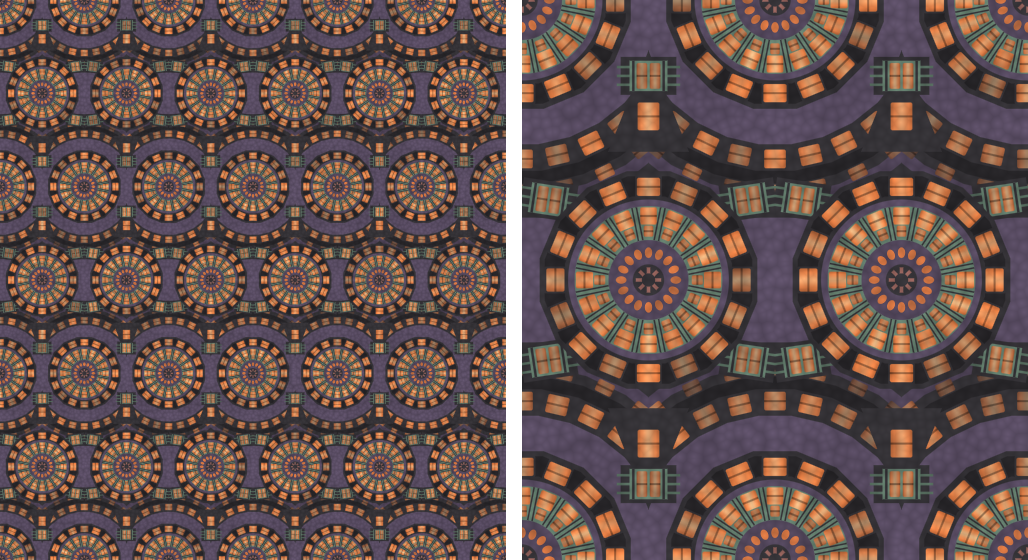
Left: the whole. Right: its middle third, enlarged.
A Shadertoy shader for this pattern:

```glsl
// Woven rosettes in staggered rows: rings of glowing orange tiles, green spokes and plaid joins on plum cloth.
#define COLUMNS 6.0
#define ROW_PAIRS 3.0
#define ROW_HEIGHT 1.1066
#define SPOKES 16.0
#define CORONA_TILES 28.0
#define PLUM vec3(0.335, 0.285, 0.375)
#define CHARCOAL vec3(0.185, 0.178, 0.192)
#define ORANGE vec3(0.95, 0.50, 0.25)
#define CREAM vec3(0.93, 0.76, 0.55)
#define GREEN vec3(0.38, 0.49, 0.42)
#define WEAR 0.45
#define GRAIN 0.12

const float TAU = 6.2831853;
float pixel;

float hash(vec2 p) {
    vec3 v = fract(vec3(p.xyx) * 0.1031);
    v += dot(v, v.yzx + 33.33);
    return fract((v.x + v.y) * v.z);
}

float box(vec2 p, vec2 halfSize) {
    vec2 d = abs(p) - halfSize;
    return length(max(d, 0.0)) + min(max(d.x, d.y), 0.0);
}

float cover(float d) { return clamp(0.5 - d / pixel, 0.0, 1.0); }

void paint(inout vec3 col, vec3 ink, float d) { col = mix(col, ink, cover(d)); }

// Cellular noise on a grid that wraps at the canvas edges
float cellular(vec2 uv, vec2 grid) {
    vec2 g = uv * grid, base = floor(g);
    float nearest = 2.0;
    for (int y = -1; y <= 1; y++)
    for (int x = -1; x <= 1; x++) {
        vec2 c = base + vec2(x, y), id = mod(c, grid);
        vec2 seed = c + vec2(hash(id), hash(id + 71.0));
        nearest = min(nearest, length(g - seed));
    }
    return nearest;
}

// Sector coordinates: x across, y outward, z sector index
vec3 sector(vec2 p, float count) {
    float turn = atan(p.x, p.y + 1e-5) / TAU * count;
    float index = floor(turn + 0.5);
    float a = (turn - index) * TAU / count;
    return vec3(length(p) * vec2(sin(a), cos(a)), mod(index, count));
}

// Orange tile with a pale core and a split across it
void tile(inout vec3 col, vec2 p, vec2 halfSize, float seed, float fade) {
    vec2 t = p / halfSize;
    vec3 ink = mix(ORANGE, CREAM, (0.3 + 0.6 * seed) * exp(-4.0 * t.x * t.x));
    ink = mix(ink, CHARCOAL, fade);
    ink *= 1.0 - 0.35 * cover(abs(p.y) - 0.004) - 0.15 * smoothstep(0.6, 1.0, abs(t.x));
    paint(col, ink, box(p, halfSize - 0.008) - 0.008);
}

// Green plaid patch with pale windows and dark threads
void plaid(inout vec3 col, vec2 p, vec2 halfSize, float seed) {
    paint(col, CHARCOAL, box(p, halfSize + vec2(0.035, 0.015)));
    for (float i = -1.0; i <= 1.0; i++)
        paint(col, GREEN * 0.85, box(p - vec2(0.0, i * 0.035), vec2(halfSize.x + 0.05, 0.005)));
    paint(col, GREEN, box(p, halfSize));
    vec2 window = vec2(abs(p.x) - 0.026, p.y);
    tile(col, window, vec2(0.021, halfSize.y * 0.85), 0.9, 0.1 + 0.4 * seed);
    paint(col, CHARCOAL, max(abs(abs(p.x) - halfSize.x * 0.8) - 0.005, box(p, halfSize)));
}

void rosette(inout vec3 col, vec2 p, vec2 id) {
    float r = length(p);
    vec3 s = sector(p, SPOKES);
    float seed = hash(id * 7.0 + s.z * 3.1 + 2.0);
    // Charcoal band and its outer tiles
    paint(col, CHARCOAL, s.y - 0.43);
    paint(col, CHARCOAL * 0.7, box(vec2(abs(s.x) - 0.073, s.y - 0.37), vec2(0.02, 0.04)));
    tile(col, s.xy - vec2(0.0, 0.368), vec2(0.046, 0.036), seed, WEAR * seed * seed);
    // Green spoke ring with two rows of tiles
    paint(col, PLUM, r - 0.318);
    paint(col, GREEN, r - 0.292);
    tile(col, s.xy - vec2(0.0, 0.253), vec2(0.033, 0.034), 1.0 - seed, WEAR * 0.3 * seed);
    tile(col, s.xy - vec2(0.0, 0.193), vec2(0.019, 0.022), 0.4, 0.25);
    float edge = s.y * tan(0.5 * TAU / SPOKES) - abs(s.x);
    paint(col, CHARCOAL, max(abs(edge - 0.009) - 0.003, abs(r - 0.225) - 0.066));
    // Beaded heart
    paint(col, PLUM * 0.9, r - 0.158);
    vec2 bead = (s.xy - vec2(0.0, 0.108)) / vec2(0.7, 1.0);
    paint(col, mix(ORANGE, CHARCOAL, 0.15 + 0.2 * seed), length(bead) - 0.021);
    paint(col, CHARCOAL, r - 0.062);
    vec3 petal = sector(p, SPOKES * 0.5);
    paint(col, mix(PLUM, ORANGE, 0.35), box(petal.xy - vec2(0.0, 0.038), vec2(0.007, 0.012)));
}

void mainImage(out vec4 fragColor, in vec2 fragCoord) {
    vec2 uv = fragCoord / iResolution.xy;
    vec2 pitch = vec2(1.0, 2.0 * ROW_HEIGHT), wrap = vec2(COLUMNS, ROW_PAIRS);
    vec2 q = uv * wrap;
    pixel = 1.2 * COLUMNS / iResolution.x;
    // Two interleaved lattices of centres
    vec2 idA = floor(q + 0.5), idB = floor(q);
    vec2 a = (q - idA) * pitch, b = (q - idB - 0.5) * pitch;
    idA = mod(idA, wrap);

    // Wide corona around the first lattice
    vec3 col = PLUM;
    vec3 s = sector(a, CORONA_TILES);
    paint(col, CHARCOAL, abs(s.y - 0.715) - 0.145);
    paint(col, CHARCOAL * 0.72, abs(s.y - 0.70) - 0.025);
    paint(col, PLUM * 0.85, abs(s.y - 0.79) - 0.025);
    float seed = hash(idA * 5.0 + s.z * 2.3 + 40.0);
    tile(col, s.xy - vec2(0.0, 0.628), vec2(0.043, 0.037), seed, 0.1 + WEAR * seed);
    tile(col, s.xy - vec2(0.0, 0.755), vec2(0.035, 0.025), 0.3, 0.35 + WEAR * seed);
    // Joins where neighbouring coronas meet
    vec2 f = abs(a);
    float joinSeed = hash(idB + 90.0);
    paint(col, CHARCOAL, max(abs(f.x - 0.5) - 0.4 * (f.y - 0.2), abs(f.y - 0.4) - 0.2));
    tile(col, f - vec2(0.5, 0.46), vec2(0.043, 0.055), joinSeed, 0.15);
    plaid(col, f - vec2(0.5, 0.30), vec2(0.075, 0.06), joinSeed);
    vec2 lean = f - vec2(0.105, 0.79);
    plaid(col, lean + 0.15 * vec2(lean.y, -lean.x), vec2(0.075, 0.06), joinSeed);

    rosette(col, a, idA);
    rosette(col, b, idB + 20.0);

    // Cloth: faint plaid shadows, weave and heathered grain
    vec2 band = cos(TAU * q * vec2(2.0, 4.0)) + 0.5 * cos(TAU * q * vec2(10.0, 22.0));
    col *= 1.0 + 0.03 * (band.x + band.y);
    float heather = cellular(uv, vec2(150.0, 166.0)) - 0.45;
    col *= 1.0 - GRAIN * 2.0 * heather;
    col = mix(col, vec3(0.40, 0.36, 0.40), 0.06);
    fragColor = vec4(clamp(col, 0.0, 1.0), 1.0);
}
```
